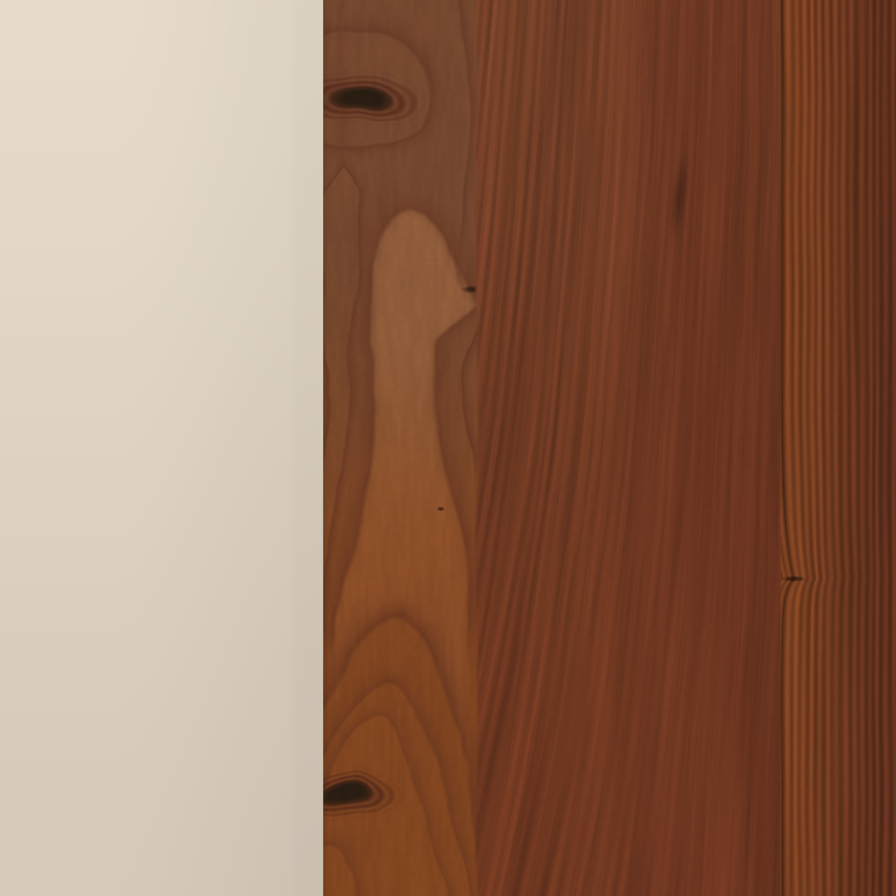
Give the GLSL for this texture, as a WebGL 1 fragment shader.

```glsl
precision highp float;
uniform vec2 u_resolution;

float hash(vec2 p) {
  vec3 q = fract(p.xyx * 0.1031);
  q += dot(q, q.yzx + 33.33);
  return fract((q.x + q.y) * q.z);
}

float noise(vec2 p) {
  vec2 i = floor(p), f = fract(p);
  f = f * f * (3.0 - 2.0 * f);
  return mix(mix(hash(i), hash(i + vec2(1, 0)), f.x),
             mix(hash(i + vec2(0, 1)), hash(i + vec2(1, 1)), f.x), f.y);
}

// Growth line: crisp on the inner side, fading outwards
float growthLine(float d, float w) {
  return smoothstep(-0.5 * w, 0.15 * w, d) * exp(-max(d, 0.0) / w);
}

// Signed distance to an arch with separate left and right steepness
float arch(vec2 p, vec2 peak, float left, float right) {
  float dx = p.x - peak.x, k = dx < 0.0 ? left : right;
  return (p.y - peak.y + k * dx * dx) / sqrt(1.0 + 4.0 * k * k * dx * dx);
}

vec3 knot(vec3 col, vec2 p, vec2 centre, vec2 radius) {
  float e = length((p - centre) / radius);
  float rings = (0.5 + 0.5 * cos(e * 15.0)) * smoothstep(2.3, 1.3, e);
  col = mix(col, vec3(0.33, 0.16, 0.10), 0.55 * rings + 0.3 * smoothstep(1.9, 1.0, e));
  return mix(col, vec3(0.15, 0.11, 0.07), 0.95 * smoothstep(1.15, 0.55, e));
}

vec3 wall(vec2 p) {
  vec3 col = mix(vec3(0.835, 0.785, 0.725), vec3(0.90, 0.86, 0.785), smoothstep(-0.1, 1.05, p.y));
  col *= 1.0 - 0.035 * smoothstep(0.12, 0.36, p.x);
  return col * (1.0 - 0.015 * smoothstep(0.32, 0.335, p.x));
}

vec3 figuredPlank(vec2 uv) {
  vec2 p = uv + 0.012 * (vec2(noise(uv * vec2(22, 13)), noise(uv * vec2(20, 16) + 7.0)) - 0.5);
  p += 0.003 * (vec2(noise(uv * 55.0), noise(uv * 50.0 + 19.0)) - 0.5);
  float x = p.x, y = p.y;

  // Pale heartwood outline
  float left = 0.372 + 0.046 * smoothstep(0.27, 0.5, y) - 0.008 * smoothstep(0.55, 0.7, y);
  float right = 0.525 - 0.038 * smoothstep(0.3, 0.58, y) + 0.048 * smoothstep(0.61, 0.665, y);
  float heart = max(max(left - x, x - right), arch(p, vec2(0.46, 0.765), 24.0, 20.0));
  float lower = arch(p, vec2(0.445, 0.31), 14.0, 28.0);

  vec3 col = mix(vec3(0.51, 0.275, 0.125), vec3(0.46, 0.285, 0.185), smoothstep(0.2, 0.75, y));
  vec3 pale = mix(vec3(0.55, 0.31, 0.155), vec3(0.56, 0.36, 0.23), smoothstep(0.35, 0.68, y));
  col = mix(col, pale, smoothstep(0.012, -0.015, heart) * smoothstep(-0.01, 0.02, lower));

  // Nested arches and side lines
  float above = smoothstep(0.23, 0.31, y);
  float g = 0.85 * growthLine(heart, 0.011) * above;
  float bend = 0.352 + 0.035 * smoothstep(0.3, 0.6, y) + 0.004 * smoothstep(0.65, 0.8, y);
  float loop = abs(x - bend + 0.012 * smoothstep(0.4, 0.75, y))
    - 0.012 - 0.013 * smoothstep(0.58, 0.77, y) + 0.03 * smoothstep(0.775, 0.825, y);
  g = max(g, 0.75 * growthLine(loop, 0.007) * above);
  g = max(g, 0.8 * growthLine(lower, 0.014));
  g = max(g, 0.7 * growthLine(arch(p, vec2(0.43, 0.236), 18.0, 24.0), 0.010));
  g = max(g, 0.6 * growthLine(arch(p, vec2(0.425, 0.204), 22.0, 40.0), 0.008));
  g = max(g, 0.6 * growthLine(arch(p, vec2(0.37, 0.062), 50.0, 60.0), 0.008));

  // Hooked line beside the right edge, and the upper rim
  float hook = 0.516 + 0.018 * smoothstep(0.585, 0.635, y) + 0.014 * smoothstep(0.57, 0.47, y);
  g = max(g, 0.9 * growthLine(x - hook, 0.006) * smoothstep(0.45, 0.5, y) * smoothstep(0.65, 0.625, y));
  float rim = 0.522 + 0.008 * sin((y - 0.8) * 20.0);
  g = max(g, 0.65 * growthLine(x - rim, 0.007) * smoothstep(0.66, 0.70, y));
  float halo = (length((p - vec2(0.398, 0.9)) / vec2(0.088, 0.068)) - 1.0) * 0.07;
  g = max(g, 0.7 * growthLine(halo, 0.008));
  col = mix(col, vec3(0.36, 0.18, 0.12), 0.72 * g);

  col = knot(col, p, vec2(0.402, 0.892), vec2(0.037, 0.015));
  col = knot(col, p, vec2(0.388, 0.113), vec2(0.031, 0.013));
  col *= 1.0 - 0.5 * smoothstep(1.0, 0.2, length((uv - vec2(0.527, 0.677)) / vec2(0.014, 0.005)));
  col *= 1.0 - 0.5 * smoothstep(1.0, 0.3, length((uv - vec2(0.492, 0.432)) / vec2(0.005, 0.003)));
  return col * (0.97 + 0.06 * noise(uv * vec2(220, 35)));
}

vec3 slantedPlank(vec2 p) {
  // Grain fans from leaning at the left to upright at the right
  float t = p.y - 0.3;
  float u = p.x - (t - 0.3 * t * t) * (0.03 + 0.45 * (0.871 - p.x));
  u += 0.004 * (noise(p * vec2(14, 6)) - 0.5);
  float lines = sin(u * 450.0 + 5.0 * noise(vec2(u * 30.0, p.y * 2.0)));
  float streak = noise(vec2(u * 170.0, p.y * 4.0)) - 0.5;
  float fine = noise(vec2(u * 420.0, p.y * 12.0)) - 0.5;
  float shade = 1.0 + 0.055 * lines * smoothstep(0.82, 0.55, p.x) + 0.16 * streak + 0.09 * fine;
  shade += 0.10 * (noise(vec2(u * 28.0, p.y * 1.5)) - 0.5);
  vec3 col = mix(vec3(0.43, 0.215, 0.125), vec3(0.455, 0.25, 0.155), smoothstep(0.1, 1.0, p.y));
  col = mix(col, vec3(0.42, 0.205, 0.125), smoothstep(0.6, 0.8, p.x) * 0.7);
  float mark = length((p - vec2(0.758 + 0.12 * (p.y - 0.78), 0.78)) / vec2(0.011, 0.06));
  return col * shade * (1.0 - 0.25 * smoothstep(1.0, 0.0, mark));
}

vec3 straightPlank(vec2 p) {
  // Lines curve around a small pin knot
  float dy = p.y - 0.354;
  float pull = exp(-abs(dy) / (dy > 0.0 ? 0.04 : 0.012));
  float u = p.x - 0.018 * pull * exp(-(p.x - 0.871) / 0.035);
  u += 0.0025 * (noise(vec2(p.x * 20.0, p.y * 9.0)) - 0.5);
  float lines = sin(u * 680.0 + 3.0 * noise(vec2(u * 60.0, p.y)));
  float shade = 1.0 + 0.13 * lines + 0.14 * (noise(vec2(u * 330.0, p.y * 6.0)) - 0.5);
  vec3 col = mix(vec3(0.47, 0.245, 0.125), vec3(0.37, 0.185, 0.11), smoothstep(0.88, 0.99, p.x));
  col *= shade * (1.0 - 0.3 * exp(-abs(u - 0.873) / 0.002));
  float pin = length((p - vec2(0.886, 0.354)) / vec2(0.016, 0.004));
  return col * (1.0 - 0.5 * smoothstep(1.0, 0.2, pin));
}

void main() {
  vec2 p = gl_FragCoord.xy / u_resolution;
  float aa = 0.75 / u_resolution.x;
  float seam = 0.532 + 0.004 * (noise(vec2(p.y * 25.0, 3.0)) - 0.5);
  vec3 wood = mix(figuredPlank(p), slantedPlank(p), smoothstep(seam - 0.003, seam + 0.003, p.x));
  wood = mix(wood, straightPlank(p), smoothstep(0.871 - aa, 0.871 + aa, p.x));
  wood *= 0.985 + 0.03 * noise(p * 300.0);
  wood *= 1.0 - 0.15 * exp(-max(p.x - 0.361, 0.0) / 0.003);
  gl_FragColor = vec4(mix(wall(p), wood, smoothstep(0.3607 - aa, 0.3607 + aa, p.x)), 1.0);
}
```
